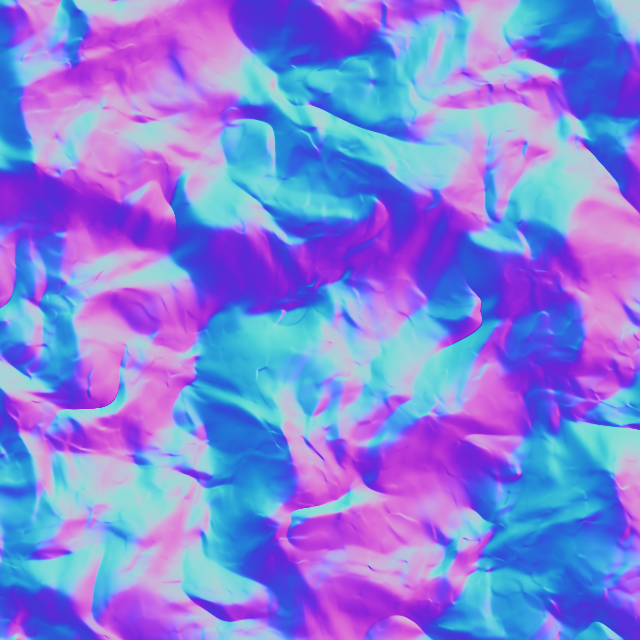
Write a three.js fragment shader that draws this texture map.

```glsl
// Normal map of a steep, weathered rock surface.
// Cellular layers of tilted, blended planes build a height; one layer is folded into creases.
// The slope of the height is limited in steepness and encoded as a normal.

#define BASE_SCALE 3.1     // largest cells across the canvas
#define LAYERS 5
#define GAIN 0.63          // slope strength of each finer layer
#define LEAN 0.06          // stretch along the falling diagonal
#define WARP 0.010         // raggedness of the outlines
#define FOLD_LEVEL 0.18    // height at which the second layer is creased
#define FOLD_WIDTH 0.02
#define MAX_TILT 0.74      // steepest sideways part of the normal
#define FLATNESS 0.2       // width of the flat zones between slopes
#define SLOPE_BIAS vec2(-0.10, 0.0)
#define STEP 0.0015        // distance used to measure the slope

varying vec2 vUv;

vec3 hash3(vec2 cell) {
  vec3 q = fract(cell.xyx * vec3(0.1031, 0.1030, 0.0973));
  q += dot(q, q.yxz + 33.33);
  return fract((q.xxy + q.yzz) * q.zyx);
}

// Each cell holds a plane tilted in a random direction; near planes are blended.
float tiltedCells(vec2 p) {
  vec2 cell = floor(p);
  vec2 local = p - cell;
  float sum = 0.0;
  float total = 0.0;
  for (int y = -1; y <= 1; y++) {
    for (int x = -1; x <= 1; x++) {
      vec2 offset = vec2(float(x), float(y));
      vec3 rnd = hash3(cell + offset + 57.0);
      vec2 fromPoint = local - offset - 0.2 - 0.6 * rnd.xy;
      float near = max(0.0, 1.0 - dot(fromPoint, fromPoint) / 1.44);
      float weight = near * near * near;
      weight *= weight;
      float angle = 6.28318 * rnd.z;
      sum += weight * dot(fromPoint, vec2(cos(angle), sin(angle)));
      total += weight;
    }
  }
  return sum / max(total, 1e-7);
}

// Layered sines that make outlines uneven.
vec2 ragged(vec2 p) {
  vec2 w = sin(p.yx * vec2(23.0, 19.0) + 2.0 * sin(p * vec2(13.0, 17.0)));
  return w + 0.35 * sin(p.yx * vec2(61.0, 53.0) + 3.0 * w.yx);
}

float rockHeight(vec2 p, float roughness) {
  p += LEAN * (p.x + p.y - 1.0);
  p += WARP * ragged(p);
  float height = 0.0;
  float strength = 1.0;
  float scale = BASE_SCALE;
  vec2 shift = vec2(5.0, 2.0);
  for (int i = 0; i < LAYERS; i++) {
    float layer = tiltedCells(p * scale + shift);
    if (i == 1) {
      layer -= FOLD_LEVEL;
      layer = sqrt(layer * layer + FOLD_WIDTH * FOLD_WIDTH);
    }
    height += strength * (i < 2 ? 1.0 : roughness) * layer / scale;
    strength *= GAIN;
    scale *= 1.97;
    shift += vec2(7.3, 3.9);
  }
  return height;
}

void main() {
  // Some zones are smooth, others broken up.
  float zone = tiltedCells(vUv * 3.3 + 29.0);
  float roughness = mix(0.45, 1.15, smoothstep(-0.35, 0.35, zone));

  float here = rockHeight(vUv, roughness);
  float right = rockHeight(vUv + vec2(STEP, 0.0), roughness);
  float above = rockHeight(vUv + vec2(0.0, STEP), roughness);
  vec2 slope = vec2(here - right, here - above) / STEP + SLOPE_BIAS;

  // Limit the steepness and encode the normal as a colour.
  vec2 tilt = MAX_TILT * slope / sqrt(dot(slope, slope) + FLATNESS);
  vec3 normal = vec3(tilt, sqrt(1.0 - dot(tilt, tilt)));
  gl_FragColor = vec4(0.5 + 0.5 * normal, 1.0);
}
```
